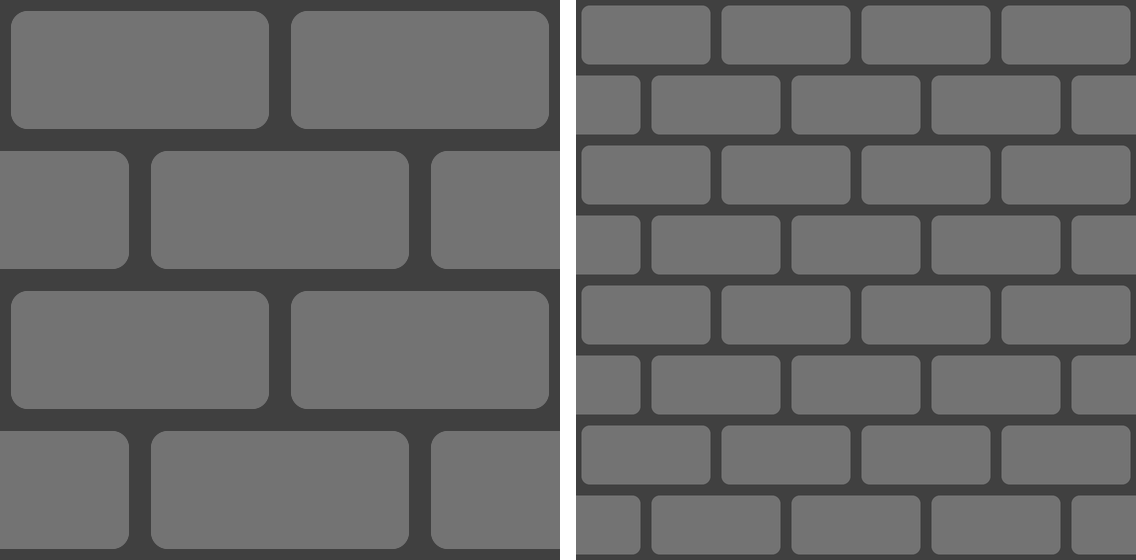
Left: one tile. Right: repeated 2 by 2.
This pattern is drawn by a WebGL 1 fragment shader. Its source:

```glsl
precision highp float;

uniform vec2 u_resolution;

// Signed distance to a rounded box centred on the origin
float roundedBox(vec2 p, vec2 halfSize, float radius) {
    vec2 q = abs(p) - halfSize + radius;
    return length(max(q, 0.0)) + min(max(q.x, q.y), 0.0) - radius;
}

void main() {
    vec2 uv = gl_FragCoord.xy / u_resolution;
    float pixel = 1.0 / min(u_resolution.x, u_resolution.y);

    // Running bond: two bricks across, four rows, even rows shifted by half a brick
    vec2 grid = uv * vec2(2.0, 4.0);
    grid.x += 0.5 * (1.0 - mod(floor(grid.y), 2.0));
    vec2 local = (fract(grid) - 0.5) / vec2(2.0, 4.0);

    // Flat bricks inset by half the mortar width
    float dist = roundedBox(local, vec2(0.25, 0.125) - 0.0195, 0.03);
    float brick = 1.0 - smoothstep(-0.5 * pixel, 0.5 * pixel, dist);

    vec3 mortarColor = vec3(0.25);
    vec3 brickColor = vec3(0.45);
    gl_FragColor = vec4(mix(mortarColor, brickColor, brick), 1.0);
}
```
